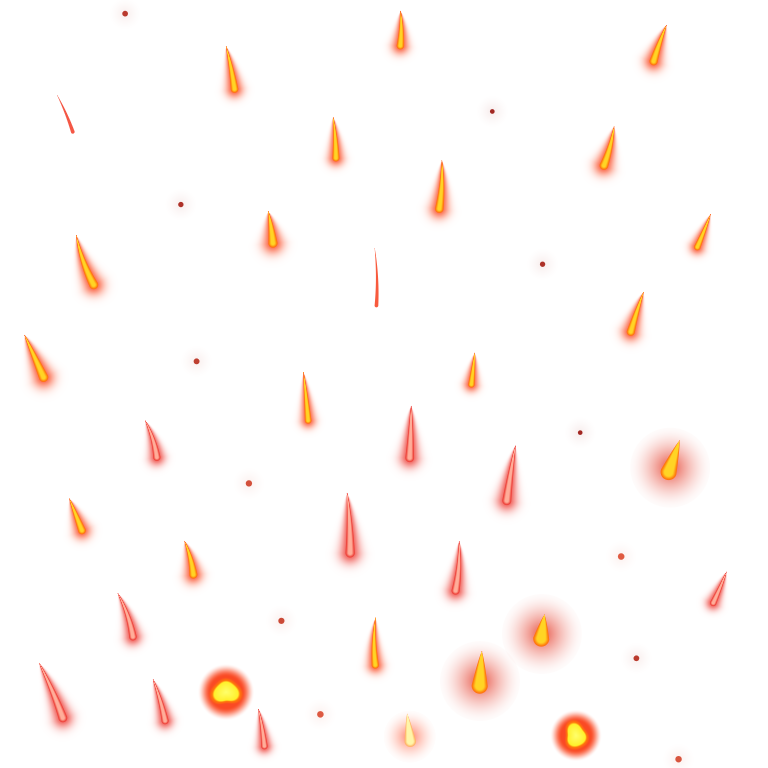
A WebGL 2 fragment shader for this background:

```glsl
#version 300 es
precision highp float;
// Scattered fire sparks on white: flame drops, glowing orbs, streaks and dots, denser near the bottom.

#define SPARK_COUNT 46
#define CROWDING 1.4
#define FAN_TILT 0.95
#define DROP_WIDTH 0.0056
#define DROP_GLOW 0.0125
#define ORB_HALO 0.052
#define BLOB_RADIUS 0.017
#define DOT_RADIUS 0.0037

uniform vec2 u_resolution;
out vec4 outColor;

const vec3 RED = vec3(0.93, 0.25, 0.22);
const vec3 FIRE = vec3(0.98, 0.29, 0.14);
const vec3 ORANGE = vec3(1.0, 0.45, 0.05);
const vec3 YELLOW = vec3(1.0, 0.83, 0.14);
const vec3 PINK = vec3(1.0, 0.68, 0.60);
const vec3 EMBER = vec3(0.63, 0.15, 0.13);

float pixel;

float hash(float n) {
    return fract(sin(n * 127.1 + 11.7) * 43758.545);
}

void blend(inout vec3 base, vec3 color, float alpha) {
    base = mix(base, color, clamp(alpha, 0.0, 1.0));
}

float fill(float dist) {
    return clamp(0.5 - dist / pixel, 0.0, 1.0);
}

// Distance from a spine of the given height, stretched towards its tip; y holds the taper
vec2 taperedRadius(vec2 p, float height) {
    float y = clamp(p.y, 0.0, height);
    float taper = pow(max(1.0 - y / height, 0.02), 0.8);
    return vec2(length(p - vec2(0.0, y)) / taper, taper);
}

void drawDrop(inout vec3 base, vec2 p, float height, float width, vec3 glow, vec3 rim, vec3 heart) {
    vec2 r = taperedRadius(p, height);
    float spread = r.x / (DROP_GLOW * width);
    blend(base, glow, 0.92 * exp(-spread * spread));
    float core = DROP_WIDTH * width;
    vec3 color = mix(heart, rim, smoothstep(0.25, 1.0, r.x / core));
    blend(base, color, fill((r.x - core) * r.y));
}

void drawOrb(inout vec3 base, vec2 p, float size, float height, bool pale) {
    float d = length(p) / (ORB_HALO * size);
    vec3 halo = pale ? vec3(1.0, 0.42, 0.30) : vec3(0.89, 0.22, 0.15);
    blend(base, halo, 0.85 * pow(max(1.0 - d, 0.0), 1.6) + 0.02 * fill((d - 1.0) * ORB_HALO));
    float core = pale ? 0.0075 : 0.0105;
    vec2 r = taperedRadius(p + vec2(0.0, 0.006), height);
    vec3 heart = pale ? vec3(1.0, 0.96, 0.66) : YELLOW;
    vec3 rim = pale ? vec3(1.0, 0.70, 0.40) : ORANGE;
    blend(base, mix(heart, rim, smoothstep(0.45, 1.0, r.x / core)), fill((r.x - core) * r.y));
}

void drawBlob(inout vec3 base, vec2 p, float size, float seed) {
    float angle = atan(p.y, p.x);
    float wobble = 1.0 + 0.13 * sin(2.0 * angle + seed) + 0.10 * sin(3.0 * angle + 2.0 * seed);
    float d = length(p) / (BLOB_RADIUS * size);
    blend(base, FIRE, 1.0 - smoothstep(1.25, 2.3, d));
    float core = d / wobble;
    blend(base, ORANGE, 1.0 - smoothstep(0.95, 1.25, core));
    blend(base, mix(vec3(1.0, 1.0, 0.42), vec3(1.0, 0.93, 0.12), core), 1.0 - smoothstep(0.8, 1.0, core));
}

void drawDot(inout vec3 base, vec2 p, float seed) {
    float d = length(p);
    float radius = DOT_RADIUS * mix(0.75, 1.15, seed);
    vec3 color = mix(EMBER, vec3(0.88, 0.36, 0.26), seed * seed);
    blend(base, color, 0.09 * pow(max(1.0 - d / 0.022, 0.0), 1.5));
    blend(base, color, fill(d - radius));
}

void drawStreak(inout vec3 base, vec2 p, float height, vec3 color) {
    vec2 r = taperedRadius(p, height);
    blend(base, color, 0.9 * fill((r.x - 0.0024) * r.y));
}

void main() {
    float side = min(u_resolution.x, u_resolution.y);
    vec2 uv = gl_FragCoord.xy / side;
    pixel = 1.0 / side;
    vec3 color = vec3(1.0);

    for (int i = 0; i < SPARK_COUNT; i++) {
        float n = float(i);
        float pick = hash(n), vary = hash(n + 60.0), sway = hash(n + 120.0) - 0.5;

        // Golden-ratio columns, rows crowded towards the bottom
        float rise = pow((n + 0.5) / float(SPARK_COUNT), CROWDING);
        vec2 center = vec2(mix(0.05, 0.95, fract(n * 0.618034 + 0.32)), mix(0.02, 0.99, rise));
        center += 0.035 * vec2(sway, pick - 0.5);

        // Lean outwards, then bend along the spine
        float tilt = (center.x - 0.5) * FAN_TILT + 0.3 * sway;
        vec2 offset = uv - center;
        vec2 p = vec2(offset.x * cos(tilt) - offset.y * sin(tilt), offset.x * sin(tilt) + offset.y * cos(tilt));
        float height = mix(0.042, 0.088, vary) * mix(1.0, 0.62, rise);
        vec2 bent = p + vec2(sway * 0.35 * p.y * p.y / height, 0.0);

        if (i % 4 == 1) drawDot(color, offset, vary);
        else if (i % 4 == 0 && i > 0 && i < 9) drawBlob(color, p, mix(0.75, 1.1, vary), n);
        else if (i % 5 == 2 && i < 25) drawOrb(color, p, i < 3 ? 0.65 : 1.0, mix(0.02, 0.045, pick), i < 3);
        else if (i % 9 == 4) drawStreak(color, bent, height * 1.1, mix(RED, FIRE, pick));
        else if (i % 3 != 1 && rise < 0.45) drawDrop(color, bent, height, mix(0.7, 1.1, vary), RED, RED, PINK);
        else drawDrop(color, bent, height, mix(0.75, 1.1, pick), FIRE, ORANGE, YELLOW);
    }
    outColor = vec4(color, 1.0);
}
```
